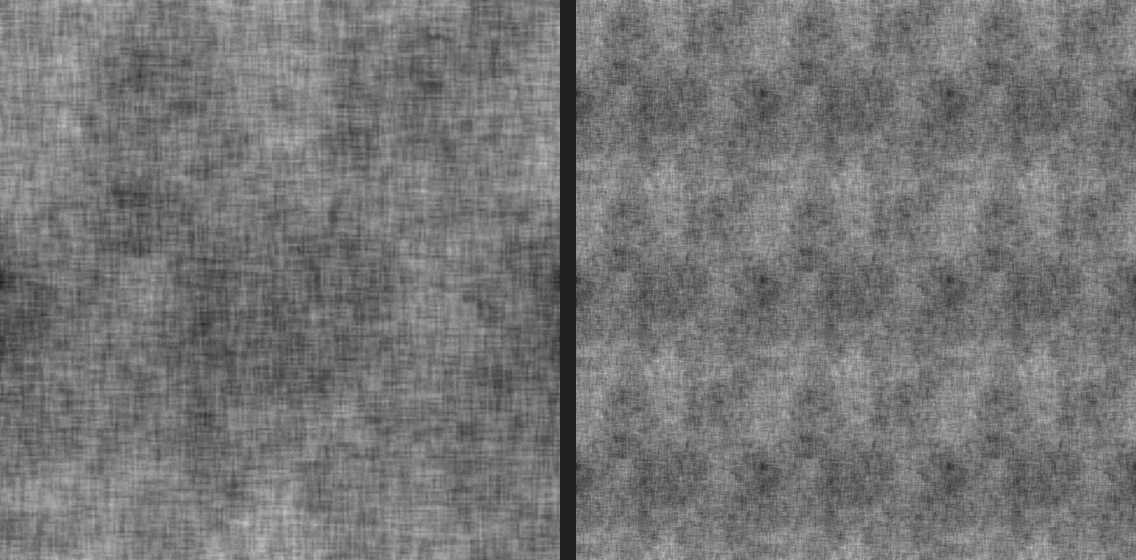
Left: one tile. Right: repeated 3 by 3.
Write a three.js fragment shader that draws this texture.

```glsl
// Worn grey woven cloth: soft cloudy stains under fine crossed threads, tileable.
varying vec2 vUv;

float hash(vec2 cell, float seed) {
  vec3 p = fract(vec3(cell.xyx + seed * 17.3) * vec3(0.1031, 0.1030, 0.0973));
  p += dot(p, p.yzx + 33.33);
  return fract((p.x + p.y) * p.z);
}

// Smooth value noise from -1 to 1 that wraps after "cells" cells on each axis
float wrapNoise(vec2 uv, vec2 cells, float seed) {
  vec2 p = uv * cells;
  vec2 i = floor(p);
  vec2 f = p - i;
  f = f * f * f * (f * (f * 6.0 - 15.0) + 10.0);
  vec2 a = mod(i, cells);
  vec2 b = mod(i + 1.0, cells);
  float low = mix(hash(a, seed), hash(vec2(b.x, a.y), seed), f.x);
  float high = mix(hash(vec2(a.x, b.y), seed), hash(b, seed), f.x);
  return mix(low, high, f.y) * 2.0 - 1.0;
}

// Blotches from broad to small
float stains(vec2 uv) {
  float sum = 0.0;
  float amplitude = 0.078;
  float cells = 4.0;
  for (int octave = 0; octave < 6; octave++) {
    sum += amplitude * wrapNoise(uv, vec2(cells), float(octave) + 3.0);
    cells *= 2.0;
    amplitude *= 0.78;
  }
  return sum;
}

// Long thin streaks along both axes, coarse and fine
float threads(vec2 uv) {
  float sum = 0.0;
  float across = 240.0;
  float along = 36.0;
  float amplitude = 0.055;
  for (int layer = 0; layer < 3; layer++) {
    float seed = float(layer) * 2.0 + 11.0;
    sum += amplitude * wrapNoise(uv, vec2(across, along), seed);
    sum += amplitude * wrapNoise(uv, vec2(along, across), seed + 1.0);
    across *= 0.5;
    along *= 0.5;
    amplitude *= 0.55;
  }
  return sum;
}

void main() {
  float grain = 0.03 * wrapNoise(vUv, vec2(256.0), 23.0);
  float grey = 0.474 + stains(vUv) + threads(vUv) + grain;
  gl_FragColor = vec4(vec3(clamp(grey, 0.0, 1.0)), 1.0);
}
```
